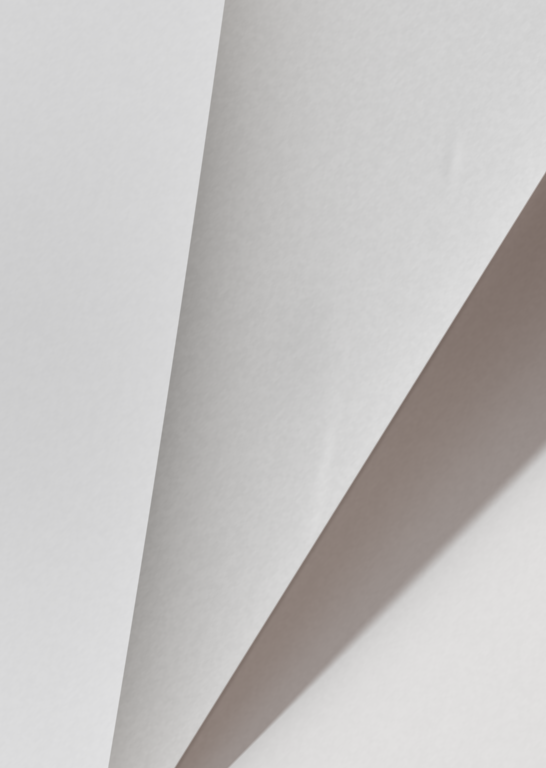
Write a Shadertoy shader that draws this background.

```glsl
// Folded sheets of pale paper: three slanted edges split the canvas into a
// left flap, a wide curved sheet, a warm shaded fold and a white corner.
// Each sheet is shaded by its distance from the edges, then given fine grain.

float hash(vec2 p) {
    vec3 q = fract(vec3(p.xyx) * 0.1031);
    q += dot(q, q.yzx + 33.33);
    return fract((q.x + q.y) * q.z);
}

float noise(vec2 p) {
    vec2 i = floor(p), f = fract(p);
    f = f * f * (3.0 - 2.0 * f);
    return mix(mix(hash(i), hash(i + vec2(1, 0)), f.x),
               mix(hash(i + vec2(0, 1)), hash(i + vec2(1, 1)), f.x), f.y);
}

// Fibrous grain, stretched along one diagonal
float paperGrain(vec2 p) {
    vec2 q = vec2(p.x + p.y, 1.6 * (p.y - p.x));
    return 0.5 * noise(q * 110.0) + 0.3 * noise(q * 210.0 + 7.0)
         + 0.2 * noise(q * 45.0 + 19.0) - 0.5;
}

// Soft elliptical spot, turned by an angle
float softSpot(vec2 p, vec2 size, float angle) {
    float c = cos(angle), s = sin(angle);
    vec2 q = vec2(c * p.x + s * p.y, c * p.y - s * p.x) / size;
    return exp(-dot(q, q));
}

void mainImage(out vec4 fragColor, in vec2 fragCoord) {
    vec2 uv = fragCoord / iResolution.xy;
    vec2 p = fragCoord / iResolution.y;
    float aa = 1.0 / iResolution.x;

    // Horizontal distances to the right of each edge
    float flapEdge = uv.x - (0.198 + 0.214 * uv.y + 0.02 * uv.y * (1.0 - uv.y));
    float foldEdge = uv.x - (0.32 + 0.876 * uv.y);
    float cornerEdge = uv.x - (0.418 + 1.39 * uv.y);

    // Left flap: dimmer across the middle, bright along its edge
    float flapLight = 0.865 - 0.05 * softSpot(uv - vec2(0.0, 0.52), vec2(0.4, 0.36), 0.0)
                    - 0.025 * uv.y + 0.02 * exp(flapEdge / 0.08);
    vec3 flap = flapLight * vec3(1.0, 1.0, 1.003);

    // Curved sheet: shadow beside the flap fades to light at the fold
    float shade = exp(-max(flapEdge, 0.0) / 0.14);
    float sheetLight = 0.825 - (0.16 + 0.3 * uv.y * (1.0 - uv.y)) * shade
                     + 0.05 * exp(min(foldEdge, 0.0) / 0.09);
    sheetLight += 0.025 * softSpot(uv - vec2(0.595, 0.39), vec2(0.012, 0.09), -0.25);
    sheetLight -= 0.02 * softSpot(uv - vec2(0.555, 0.55), vec2(0.05, 0.09), -0.4);
    sheetLight += 0.025 * softSpot(uv - vec2(0.838, 0.79), vec2(0.01, 0.03), -0.2);
    sheetLight -= 0.02 * softSpot(uv - vec2(0.82, 0.79), vec2(0.012, 0.03), -0.2);
    vec3 sheet = sheetLight * mix(vec3(1.0), vec3(1.01, 0.995, 0.98), shade);

    // Warm fold: darkest at the upper right, paler toward the corner
    float across = foldEdge / max(foldEdge - cornerEdge, 0.05);
    vec3 fold = mix(vec3(0.55, 0.50, 0.475), vec3(0.60, 0.565, 0.55),
                    smoothstep(0.1, 0.9, across));
    fold -= vec3(0.06, 0.065, 0.065) * smoothstep(0.3, 0.75, uv.y);
    fold += 0.035 * exp(-max(foldEdge, 0.0) / 0.02) * smoothstep(0.5, 0.75, uv.y);

    // White corner: soft contact shadow along the fold
    vec3 corner = vec3(0.88, 0.875, 0.872)
                - vec3(0.09) * exp(-max(cornerEdge, 0.0) / 0.06);

    // Layer the sheets
    float blur = 0.004 + 0.016 * smoothstep(0.0, 0.25, uv.y);
    vec3 color = mix(flap, sheet, smoothstep(-aa, aa, flapEdge));
    color = mix(color, fold, smoothstep(-1.5 * aa, 1.5 * aa, foldEdge));
    color = mix(color, corner, smoothstep(-blur, blur, cornerEdge));

    // Thin dark crease at the fold, then grain
    float crease = exp(-pow((foldEdge - 0.003) / 0.005, 2.0));
    color -= 0.05 * crease * (1.0 - smoothstep(0.5, 0.8, uv.y));
    color += 0.035 * paperGrain(p) * (0.6 + 0.4 * step(0.0, flapEdge) * step(foldEdge, 0.0));
    fragColor = vec4(color, 1.0);
}
```
